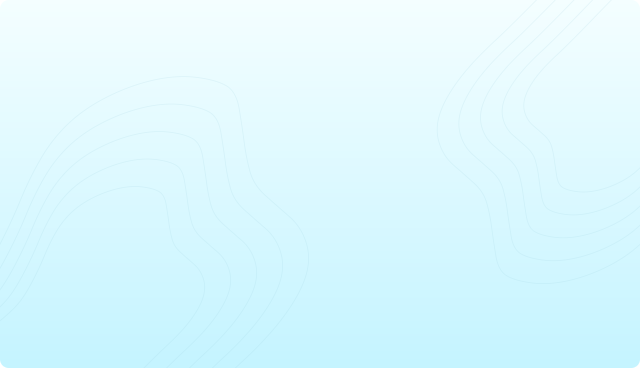
A Shadertoy shader for this background:

```glsl
// Pale cyan gradient card with two groups of faint nested contour lines.

// Control polygon of the contour, counter-clockwise, in 1/440 of the canvas height.
const int COUNT = 23;
const vec2 outline[COUNT] = vec2[COUNT](
    vec2(14, -232), vec2(35, -213), vec2(168, -76), vec2(233, -16),
    vec2(271, 36), vec2(284, 78), vec2(272, 116), vec2(243, 141),
    vec2(215, 166), vec2(206, 198), vec2(201, 236), vec2(194, 278),
    vec2(170, 292), vec2(123, 298), vec2(68, 286), vec2(13, 259),
    vec2(-26, 223), vec2(-54, 176), vec2(-78, 118), vec2(-110, 58),
    vec2(-138, 26), vec2(-192, -18), vec2(-232, -44));

float cross2(vec2 a, vec2 b) { return a.x * b.y - a.y * b.x; }

// Share of a pixel covered by a stroke whose centre lies at distance d.
float strokeCoverage(float d, float halfWidth, float pixel) {
    return clamp(0.5 + (halfWidth - d) / pixel, 0.0, 1.0)
         - clamp(0.5 - (halfWidth + d) / pixel, 0.0, 1.0);
}

// Five scaled copies of a smooth outline, nested around the origin.
float contours(vec2 p, float largest, float stepSize, float pixel) {
    float ink = 0.0;
    for (int i = 1; i < COUNT - 1; i++) {
        // Quadratic spline piece between the midpoints of two polygon sides
        vec2 b = outline[i] / 440.0;
        vec2 a = 0.5 * (outline[i - 1] / 440.0 + b);
        vec2 c = 0.5 * (outline[i + 1] / 440.0 + b);
        float start = cross2(p, a);
        if (start > 0.0 || cross2(p, c) <= 0.0) continue;

        // Meet the ray from the origin through p with the piece
        vec2 bend = a - 2.0 * b + c;
        float slope = cross2(p, b - a);
        float root = sqrt(max(slope * slope - cross2(p, bend) * start, 0.0));
        float t = clamp(-start / max(slope + root, 1e-7), 0.0, 1.0);
        vec2 hit = a + t * (2.0 * (b - a) + t * bend);
        vec2 tangent = normalize(b - a + t * bend);

        // Scale of the copy through p, then distance to each drawn copy
        float scale = length(p) / length(hit);
        float spacing = abs(cross2(hit, tangent));
        for (int k = 0; k < 5; k++) {
            float d = abs(scale - largest + stepSize * float(k)) * spacing;
            ink = max(ink, strokeCoverage(d, 0.5 / 440.0, pixel));
        }
    }
    return ink;
}

float roundedBox(vec2 p, vec2 halfSize, float radius) {
    vec2 q = abs(p) - halfSize + radius;
    return length(max(q, 0.0)) + min(max(q.x, q.y), 0.0) - radius;
}

void mainImage(out vec4 fragColor, in vec2 fragCoord) {
    // Canvas is 1 high and 1.7455 wide
    vec2 size = vec2(1.7455, 1.0);
    vec2 p = fragCoord / iResolution.xy * size;
    float pixel = 1.0 / iResolution.y;

    // Vertical gradient
    vec3 color = mix(vec3(0.77, 0.955, 1.0), vec3(0.957, 0.996, 1.0), p.y);

    // Contours at lower left, and a half-turned smaller group at upper right
    float ink = contours(p - vec2(0.2045, 0.1205), 0.998, 0.111, pixel);
    ink = max(ink, contours(vec2(1.7318, 0.7978) - p, 0.845, 0.0925, pixel));
    color = mix(color, vec3(0.58, 0.79, 0.85), 0.165 * ink);

    // White outside the rounded corners
    float edge = roundedBox(p - 0.5 * size, 0.5 * size, 0.024);
    color = mix(color, vec3(1.0), clamp(0.5 + edge / pixel, 0.0, 1.0));
    fragColor = vec4(color, 1.0);
}
```
